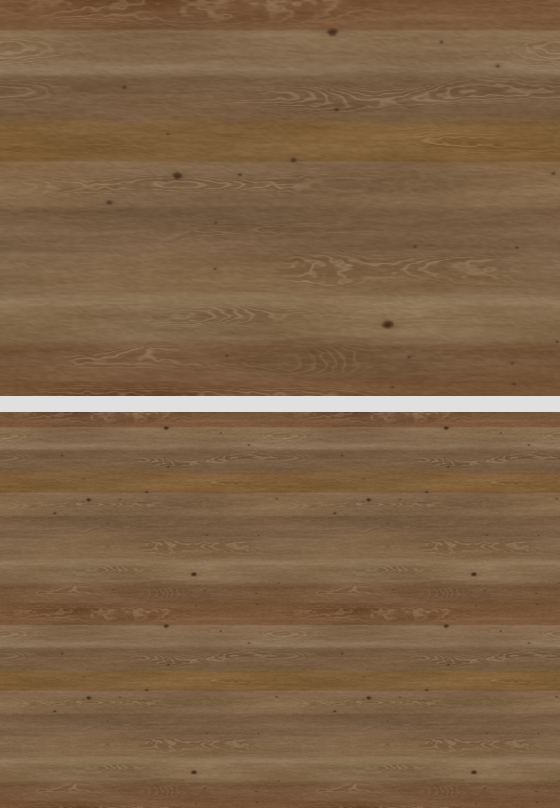
Top: one tile. Bottom: repeated 2 by 2.
This texture is drawn by a WebGL 2 fragment shader. Its source:

```glsl
#version 300 es
precision highp float;
// Horizontal oak boards with soft joints, fine fibre, arched growth figure,
// pale sapwood bands and scattered knots. All noise lives on lattices with
// whole-number periods over the canvas, so every edge wraps seamlessly.
uniform vec2 u_resolution;
out vec4 fragColor;

const float BOARDS = 9.0;
const float JOINT_OFFSET = 0.35;
const int KNOTS = 22;

// Board tones from the bottom upwards.
const vec3 TONES[9] = vec3[9](
  vec3(0.460, 0.345, 0.235), vec3(0.505, 0.405, 0.290), vec3(0.490, 0.388, 0.277),
  vec3(0.460, 0.360, 0.262), vec3(0.498, 0.394, 0.282), vec3(0.477, 0.357, 0.218),
  vec3(0.467, 0.366, 0.265), vec3(0.505, 0.405, 0.295), vec3(0.455, 0.328, 0.222));

float hash(vec2 p, float seed) {
  vec3 q = fract(vec3(p, seed + 0.5) * vec3(0.1031, 0.1130, 0.0973));
  q += dot(q, q.yzx + 33.33);
  return fract((q.x + q.y) * q.z);
}

// Value noise that repeats exactly once per unit square.
float tileNoise(vec2 uv, vec2 cells, float seed) {
  vec2 p = uv * cells;
  vec2 i = floor(p);
  vec2 f = p - i;
  f = f * f * (3.0 - 2.0 * f);
  vec2 a = mod(i, cells);
  vec2 b = mod(i + 1.0, cells);
  float low = mix(hash(a, seed), hash(vec2(b.x, a.y), seed), f.x);
  float high = mix(hash(vec2(a.x, b.y), seed), hash(b, seed), f.x);
  return mix(low, high, f.y);
}

float signedNoise(vec2 uv, vec2 cells, float seed) {
  return tileNoise(uv, cells, seed) - 0.5;
}

// Blends each board into the next over a joint of varying softness.
vec3 boardTone(vec2 uv, float row, float across) {
  float h = hash(vec2(row, 3.0), 7.0);
  float softness = mix(0.04, 0.4, h * h);
  softness *= 0.6 + 0.4 * tileNoise(uv, vec2(9.0, 4.0), 2.0);
  int here = int(row);
  return mix(TONES[here], TONES[(here + 1) % 9], smoothstep(1.0 - softness, 1.0, across));
}

// Pale wavy band centred on a given height.
float paleBand(vec2 uv, float centre, float width) {
  float d = fract(uv.y - centre + 0.5) - 0.5;
  d += 0.012 * signedNoise(uv, vec2(8.0, 6.0), 11.0);
  float strength = 0.55 + 0.6 * tileNoise(uv, vec2(5.0, 3.0), 12.0);
  return strength * exp(-d * d / (width * width));
}

// Nested arches of light growth rings along the middle of a board.
float growthFigure(vec2 uv, float row, float across) {
  float d = across - 0.5 + 0.35 * signedNoise(uv, vec2(7.0, 18.0), row + 20.0);
  float field = 5.0 * d * d + 1.3 * tileNoise(uv, vec2(6.0, 9.0), row + 40.0);
  field += 0.11 * signedNoise(uv, vec2(64.0, 100.0), row + 60.0);
  float ring = 0.5 + 0.5 * sin(field * 40.0);
  float mask = smoothstep(0.42, 0.05, abs(d));
  mask *= smoothstep(0.3, 0.75, tileNoise(uv, vec2(5.0, 9.0), row + 80.0));
  return mask * (ring * ring * ring - 0.34);
}

// Long streaks, shorter fibres and slanted pores.
float fibre(vec2 uv) {
  float streaks = 0.034 * signedNoise(uv, vec2(7.0, 90.0), 101.0);
  float strands = 0.030 * signedNoise(uv, vec2(34.0, 200.0), 102.0);
  vec2 sheared = vec2(uv.x + uv.y, uv.y);
  float pores = 0.036 * signedNoise(sheared, vec2(120.0, 230.0), 103.0);
  return streaks + strands + pores;
}

// Darkness of one knot: a compact core in a stretched halo.
float knot(vec2 uv, vec2 centre, float radius, float aspect) {
  vec2 delta = fract(uv - centre + 0.5) - 0.5;
  delta.x *= aspect;
  delta += 0.35 * radius * signedNoise(uv, vec2(120.0, 90.0), 130.0);
  float core = smoothstep(1.4, 0.2, length(delta * vec2(0.75, 1.0)) / radius);
  vec2 wide = delta * vec2(0.4, 0.8) / radius;
  return 0.65 * core + 0.2 * exp(-dot(wide, wide));
}

void main() {
  vec2 uv = gl_FragCoord.xy / u_resolution;
  float aspect = u_resolution.x / u_resolution.y;
  float level = uv.y * BOARDS - JOINT_OFFSET;
  float row = mod(floor(level), BOARDS);
  float across = fract(level);

  // Boards, broad shading and pale bands.
  vec3 colour = boardTone(uv, row, across);
  colour += 0.05 * signedNoise(uv, vec2(4.0, 24.0), 90.0);
  colour += vec3(0.035, 0.022, 0.008) * signedNoise(uv, vec2(3.0, 11.0), 91.0);
  float pale = paleBand(uv, 0.24, 0.022) + paleBand(uv, 0.825, 0.014);
  colour += vec3(0.042, 0.052, 0.058) * pale;

  // Grain.
  colour += growthFigure(uv, row, across) * vec3(0.085, 0.090, 0.085);
  colour += fibre(uv) * vec3(1.0, 0.98, 0.92);

  // Knots, mostly specks with a few larger ones.
  float dark = 0.0;
  for (int k = 0; k < KNOTS; k++) {
    vec2 id = vec2(float(k), 5.0);
    vec2 centre = vec2(hash(id, 140.0), hash(id, 141.0));
    float size = pow(hash(id, 142.0), 3.0);
    float shade = knot(uv, centre, mix(0.0035, 0.011, size), aspect);
    dark = max(dark, shade * mix(0.5, 1.0, size));
  }
  colour = mix(colour, vec3(0.20, 0.12, 0.07), dark);

  fragColor = vec4(colour, 1.0);
}
```
